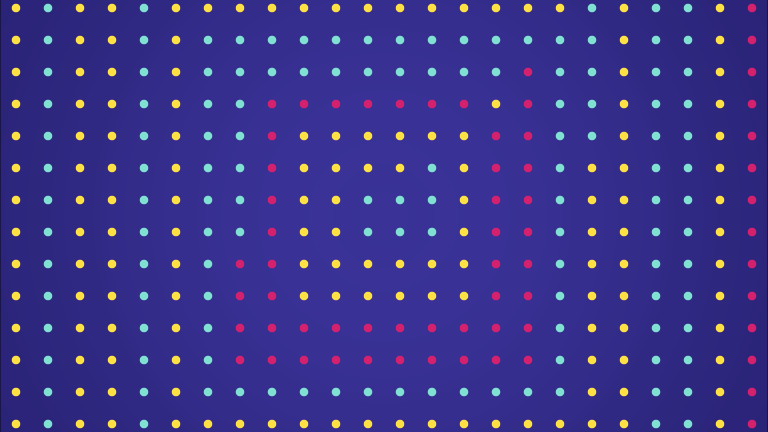
This pattern is drawn by a WebGL 1 fragment shader. Its source:

```glsl
precision highp float;
// A 24 by 14 grid of small dots on a softly vignetted indigo ground.
// Each dot takes its colour from nested, slightly offset blocks of grid cells
// painted from the outside in, which gives a stepped rectangular spiral.

uniform vec2 u_resolution;

const vec3 YELLOW = vec3(1.0, 0.88, 0.27);
const vec3 TEAL = vec3(0.50, 0.88, 0.82);
const vec3 PINK = vec3(0.83, 0.13, 0.43);

// Lays ink over the cells of a block: left, top, right, bottom, all inclusive.
vec3 paint(vec3 under, vec3 ink, vec2 cell, vec4 block) {
  vec2 inside = step(block.xy - 0.5, cell) * step(cell, block.zw + 0.5);
  return mix(under, ink, inside.x * inside.y);
}

// Cells count from the top left.
vec3 dotColour(vec2 cell) {
  // Full-height bands
  vec3 c = PINK;
  c = paint(c, YELLOW, cell, vec4(0, 0, 22, 13));
  c = paint(c, TEAL, cell, vec4(1, 0, 21, 13));
  c = paint(c, YELLOW, cell, vec4(2, 0, 19, 13));
  c = paint(c, TEAL, cell, vec4(4, 0, 18, 13));
  c = paint(c, YELLOW, cell, vec4(5, 0, 17, 13));
  c = paint(c, YELLOW, cell, vec4(18, 5, 18, 13));

  // Closed rings with their stepped ends
  c = paint(c, TEAL, cell, vec4(6, 1, 17, 12));
  c = paint(c, PINK, cell, vec4(8, 3, 16, 11));
  c = paint(c, PINK, cell, vec4(7, 8, 16, 11));
  c = paint(c, PINK, cell, vec4(16, 2, 16, 11));
  c = paint(c, YELLOW, cell, vec4(9, 4, 14, 9));
  c = paint(c, YELLOW, cell, vec4(15, 3, 15, 3));
  c = paint(c, TEAL, cell, vec4(11, 6, 13, 7));
  c = paint(c, TEAL, cell, vec4(13, 5, 13, 5));
  return c;
}

// Radial falloff with faint concentric banding; position in canvas widths.
vec3 ground(vec2 position) {
  float radius = length(position);
  vec3 c = mix(vec3(0.225, 0.195, 0.59), vec3(0.16, 0.135, 0.46),
               smoothstep(0.08, 0.66, radius));
  return c * (1.0 + 0.006 * sin(radius * 95.0));
}

void main() {
  vec2 position = (gl_FragCoord.xy - 0.5 * u_resolution) / u_resolution.x;
  vec3 colour = ground(position);

  // Thin dark side edges
  float sideGap = 0.5 - abs(position.x);
  colour *= 1.0 - 0.4 * (1.0 - smoothstep(0.0005, 0.002, sideGap));

  // Dots, with rows counted downwards
  vec2 grid = vec2(12.0, 7.0) + 24.0 * vec2(position.x, -position.y);
  float pixel = 24.0 / u_resolution.x;
  float edge = length(fract(grid) - 0.5) - 0.134;
  float coverage = 1.0 - smoothstep(-0.6 * pixel, 0.6 * pixel, edge);
  colour = mix(colour, dotColour(floor(grid)), coverage);

  gl_FragColor = vec4(colour, 1.0);
}
```
